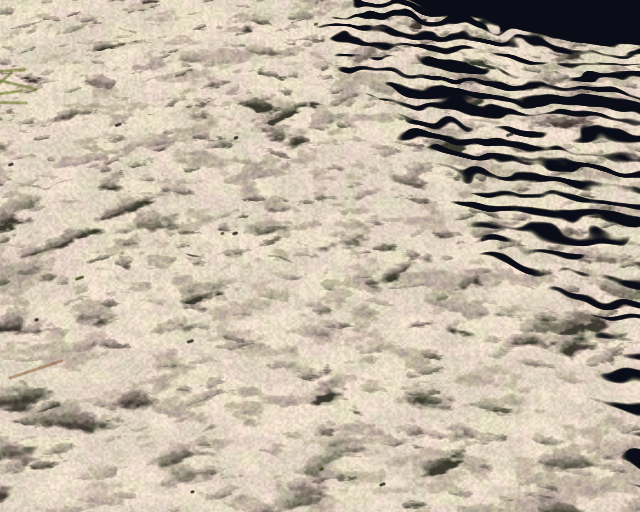
Reproduce this texture procedurally as a WebGL 2 fragment shader.

```glsl
#version 300 es
precision highp float;

uniform vec2 u_resolution;
out vec4 fragColor;

const vec3 SAND = vec3(0.875, 0.825, 0.76);
const vec3 CREAM = vec3(0.925, 0.875, 0.79);
const vec3 TAN = vec3(0.78, 0.73, 0.645);
const vec3 GREY = vec3(0.70, 0.65, 0.605);
const vec3 BROWN = vec3(0.51, 0.48, 0.42);
const vec3 UMBER = vec3(0.24, 0.23, 0.19);
const vec3 NAVY = vec3(0.04, 0.05, 0.09);
const vec3 GRASS = vec3(0.42, 0.47, 0.16);
const vec3 TWIG = vec3(0.62, 0.45, 0.33);

const float PERSPECTIVE = 0.55;           // how much features shrink toward the top
const vec2 DENT_GRID = vec2(5.2, 10.0);   // footprint cells per ground unit
const vec2 DENT_SIZE = vec2(0.48, 0.38);  // largest radii, in cells
const float DENT_SHARE = 0.72;
const float SMALL_DENTS = 1.9;            // scale of the second, finer layer
const float RIPPLE_FREQ = 118.0;
const float RIPPLE_SLANT = 0.10;
const float GRAIN = 0.12;
const int SPECKS = 14;
const int BLADES = 5;

float hash(vec2 p) {
  return fract(sin(dot(p, vec2(127.1, 311.7))) * 43758.5453);
}

float noise(vec2 p) {
  vec2 i = floor(p), f = fract(p);
  f = f * f * (3.0 - 2.0 * f);
  return mix(mix(hash(i), hash(i + vec2(1, 0)), f.x),
             mix(hash(i + vec2(0, 1)), hash(i + vec2(1, 1)), f.x), f.y);
}

float fbm(vec2 p) {
  return 0.55 * noise(p) + 0.29 * noise(p * 2.1 + 17.3) + 0.16 * noise(p * 4.3 + 41.7);
}

// Trampled hollows: crisp lower rim, ragged soft fade above
float dents(vec2 ground) {
  vec2 g = ground * DENT_GRID, cell = floor(g);
  float wobble = fbm(ground * vec2(20.0, 40.0)) - 0.5;
  float shade = 0.0;
  for (int j = -1; j <= 1; j++) {
    for (int i = -1; i <= 1; i++) {
      vec2 id = cell + vec2(i, j);
      if (hash(id + 7.7) > DENT_SHARE) continue;
      vec2 d = g - id - vec2(hash(id), hash(id + 3.1));
      vec2 r = DENT_SIZE * mix(vec2(0.5), vec2(1.1), vec2(hash(id + 5.3), hash(id + 9.2)));
      d.y -= d.x * mix(-0.6, 0.7, hash(id + 1.9));
      d /= r;
      d.y += 0.35 * (hash(id + 4.4) - 0.5) * d.x * d.x;
      d.y *= d.y < 0.0 ? 1.6 : 0.8;
      float body = 1.0 - smoothstep(0.25, 1.2, length(d) + 2.2 * wobble);
      float depth = mix(0.46, 1.12, pow(hash(id + 12.4), 1.3));
      float rim = mix(1.0, 0.5, smoothstep(-0.5, 0.8, d.y - 0.45 * d.x));
      shade = max(shade, body * depth * rim);
    }
  }
  return shade;
}

vec3 sandRamp(float s, vec3 lit) {
  vec3 c = mix(lit, TAN, smoothstep(0.13, 0.28, s));
  c = mix(c, GREY, smoothstep(0.28, 0.42, s));
  c = mix(c, BROWN, smoothstep(0.42, 0.62, s));
  return mix(c, UMBER, smoothstep(0.62, 0.90, s));
}

// Signed strength of the shade across the ripples, positive where it is full
float rippleShadow(vec2 p, vec2 ground) {
  float t = 1.0 - p.y;
  float lean = ground.y + RIPPLE_SLANT * ground.x;
  float warp = 6.5 * noise(ground * vec2(8.5, 13.0)) + 3.4 * noise(ground * vec2(18.0, 24.0));
  float f = 0.5 + 0.24 * sin(RIPPLE_FREQ * lean + warp)
          + 0.54 * (noise(vec2(ground.x * 9.0, lean * 34.0 + 0.30 * warp) + 31.0) - 0.5)
          + 0.24 * (noise(vec2(ground.x * 26.0, lean * 80.0 + 0.5 * warp)) - 0.5);
  float inside = p.x - 0.57 - 0.95 * t + 0.22 * t * t + 0.12 * (noise(p * 9.0) - 0.5);
  float limit = mix(1.1, 0.645, smoothstep(-0.05, 0.07, inside));
  float roof = 0.02 + 0.14 * (p.x - 0.78);
  float core = smoothstep(0.73, 0.88, p.x) * (1.0 - smoothstep(roof - 0.02, roof + 0.025, t));
  float band = (t - 0.185 - 0.06 * (p.x - 0.9)) / 0.014;
  core += 0.32 * exp(-band * band) * smoothstep(0.68, 0.80, p.x);
  return f - limit + 0.75 * core;
}

float stroke(vec2 p, vec2 a, vec2 b, float width) {
  vec2 d = b - a;
  float h = clamp(dot(p - a, d) / dot(d, d), 0.0, 1.0);
  return 1.0 - smoothstep(width * 0.4, width * 1.5, length(p - a - d * h));
}

void main() {
  vec2 p = gl_FragCoord.xy / u_resolution.y;
  float scale = 1.0 - PERSPECTIVE * p.y;
  vec2 ground = vec2((p.x - 0.62) / scale, -log(scale) / PERSPECTIVE);

  // Sunlit sand with faint mottling, small hollows and penumbra
  float shadow = rippleShadow(p, ground);
  float faint = 0.36 * smoothstep(0.50, 0.78, fbm(ground * vec2(9.0, 21.0) + 5.0));
  float small = 0.70 * dents(ground * SMALL_DENTS + 13.0);
  float relief = noise(vec2(ground.x * 34.0, (ground.y - 0.15 * ground.x) * 75.0)) - 0.5;
  float speckle = noise(p * 130.0) - 0.5;
  float glare = 0.12 * smoothstep(0.75, 1.0, p.y) * (1.0 - smoothstep(0.2, 0.6, p.x));
  float shade = max(dents(ground), max(small, faint)) + 0.17 * relief + 0.15 * speckle - glare;
  shade = max(shade, 0.75 * smoothstep(-0.16, 0.0, shadow));
  vec3 lit = mix(SAND, CREAM, smoothstep(0.38, 0.68, fbm(p * vec2(16.0, 30.0))));
  vec3 color = sandRamp(shade, lit);
  color += vec3(0.025, -0.005, 0.025) * (noise(p * 38.0 + 9.0) - 0.5) * 2.0;

  // Debris: dark specks, grass at the left, one dry twig
  for (int i = 0; i < SPECKS; i++) {
    vec2 id = vec2(i, 4.0);
    vec2 at = vec2(1.2 * hash(id), hash(id + 2.6));
    vec2 reach = vec2(0.024, 0.008) * (hash(id + 8.1) - 0.3);
    vec3 tint = mix(UMBER * 0.6, GRASS * 0.6, step(0.6, hash(id + 6.4)));
    color = mix(color, tint, 0.85 * stroke(p, at, at + reach, 0.003));
  }
  for (int i = 0; i < BLADES; i++) {
    float k = hash(vec2(i, 21.0));
    vec2 root = vec2(-0.01, 0.80 + 0.015 * float(i));
    color = mix(color, GRASS, 0.6 * stroke(p, root, root + vec2(0.03 + 0.05 * k, 0.03 - 0.05 * k), 0.003));
  }
  color = mix(color, TWIG, 0.7 * stroke(p, vec2(0.02, 0.262), vec2(0.12, 0.295), 0.003));

  color = mix(color, NAVY, smoothstep(-0.07, 0.07, shadow));
  float grain = noise(p * 230.0 + 3.0) - 0.5;
  color += GRAIN * grain * smoothstep(0.05, 0.5, color.g);
  fragColor = vec4(clamp(color, 0.0, 1.0), 1.0);
}
```
